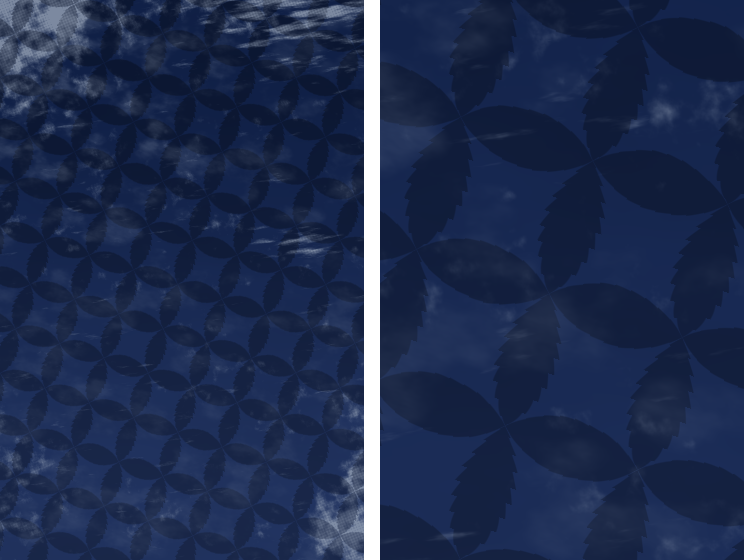
Left, the full canvas; right, a detail of the centre.
A Shadertoy shader for this pattern:

```glsl
// Worn navy cloth with a tilted lattice of dark leaf-shaped petals.
// Each petal is the overlap of two circles on a grid edge; noise-driven
// scuffs and a fine weave show through in the faded corners.

const float SPACING = 0.0834;             // lattice step, in canvas heights
const float TILT = 0.3217;                // lattice rotation, in radians
const vec2 ORIGIN = vec2(0.3438, 0.3073); // one lattice node
const vec3 NAVY_LOW = vec3(0.127, 0.197, 0.370);
const vec3 NAVY_HIGH = vec3(0.063, 0.125, 0.275);
const vec3 CHALK = vec3(0.56, 0.61, 0.69);

float hash(vec2 p) {
    return fract(sin(dot(p, vec2(127.1, 311.7))) * 43758.5453);
}

float noise(vec2 p) {
    vec2 i = floor(p), f = fract(p);
    f = f * f * (3.0 - 2.0 * f);
    return mix(mix(hash(i), hash(i + vec2(1, 0)), f.x),
               mix(hash(i + vec2(0, 1)), hash(i + vec2(1, 1)), f.x), f.y);
}

float fbm(vec2 p) {
    float sum = 0.0, amp = 0.5;
    for (int i = 0; i < 5; i++) {
        sum += amp * noise(p);
        p = mat2(1.6, 0.5, -0.5, 1.6) * p * 1.2 + 7.3;
        amp *= 0.5;
    }
    return sum;
}

mat2 rotation(float angle) {
    float c = cos(angle), s = sin(angle);
    return mat2(c, s, -s, c);
}

// Signed distance to the petal on the nearest edge along x, with toothed sides
float petalDistance(vec2 g, float teeth) {
    vec2 id = floor(g + vec2(0.0, 0.5));
    vec2 q = g - id - vec2(0.5, 0.0);
    float lens = length(vec2(q.x, abs(q.y) + 0.5)) - 0.7071;
    float saw = fract(q.x * 9.0 + hash(id) + 0.37 * step(0.0, q.y));
    float taper = max(1.0 - 4.0 * q.x * q.x, 0.0);
    return lens + teeth * (saw - 0.3) * taper;
}

float petals(vec2 uv, float pixel) {
    vec2 g = rotation(TILT) * (uv - ORIGIN) / SPACING;
    g += 0.012 * (vec2(noise(g * 5.0), noise(g * 5.0 + 31.0)) - 0.5);
    float d = min(petalDistance(g, 0.008), petalDistance(g.yx, 0.045));
    float blur = 0.9 * pixel / SPACING;
    return 1.0 - smoothstep(-blur, blur, d);
}

float patchMask(vec2 uv, vec2 centre, vec2 radius) {
    return 1.0 - smoothstep(0.0, 1.0, length((uv - centre) / radius));
}

// Heavy fading at the corners, torn up by noise
float cornerWear(vec2 uv, float right) {
    float blotch = patchMask(uv, vec2(0.0, 0.95), vec2(0.30, 0.27))
                 + 0.7 * patchMask(uv, vec2(0.25, 1.03), vec2(0.42, 0.15))
                 + patchMask(uv, vec2(right, 0.05), vec2(0.27, 0.22))
                 + 0.4 * patchMask(uv, vec2(right, 0.22), vec2(0.12, 0.18))
                 + 0.85 * patchMask(uv, vec2(0.0, 0.09), vec2(0.11, 0.25));
    float grain = 1.6 * (fbm(uv * vec2(17.0, 20.0)) - 0.48)
                + 1.4 * (fbm(uv * 65.0 + 11.0) - 0.48);
    return smoothstep(0.35, 1.4, min(blotch, 1.1) + grain);
}

// Dry, nearly horizontal brush streaks on the right
float streakWear(vec2 uv, float right) {
    float mask = patchMask(uv, vec2(right - 0.12, 0.97), vec2(0.30, 0.15))
               + 0.9 * patchMask(uv, vec2(right - 0.12, 0.56), vec2(0.16, 0.05));
    vec2 p = rotation(-0.15) * uv;
    float streak = fbm(p * vec2(22.0, 95.0));
    return smoothstep(0.5, 1.5, mask + 2.4 * (streak - 0.48));
}

// Faint scuffs over the whole cloth, denser towards the upper left
float scuffs(vec2 uv) {
    float haze = fbm(uv * vec2(18.0, 26.0) + 4.0);
    float scratch = fbm(rotation(0.35) * uv * vec2(40.0, 110.0));
    float density = 0.10 + 0.16 * patchMask(uv, vec2(0.15, 0.85), vec2(0.45));
    return density * smoothstep(0.48, 0.78, haze) * (0.4 + 1.2 * scratch);
}

float weave(vec2 uv) {
    vec2 thread = rotation(0.4) * uv * 900.0;
    return 0.86 + 0.14 * sin(thread.x) * sin(thread.y);
}

void mainImage(out vec4 fragColor, in vec2 fragCoord) {
    vec2 uv = fragCoord / iResolution.y;
    float right = iResolution.x / iResolution.y;
    float petal = petals(uv, 1.0 / iResolution.y);

    // Cloth gradient and petals
    vec3 cloth = mix(NAVY_LOW, NAVY_HIGH, smoothstep(0.05, 0.9, uv.y));
    cloth *= 0.96 + 0.08 * fbm(uv * vec2(8.0, 20.0));
    float shade = mix(0.77, 0.70, uv.y);
    vec3 color = cloth * mix(1.0, shade, petal);

    // Wear, partly held back by the petals
    float corner = cornerWear(uv, right) * mix(1.0, 0.58, petal);
    float streak = streakWear(uv, right) * mix(1.0, 0.75, petal);
    float wear = max(corner, streak) * weave(uv) + scuffs(uv);
    color = mix(color, CHALK, clamp(wear, 0.0, 0.85));

    fragColor = vec4(color, 1.0);
}
```
